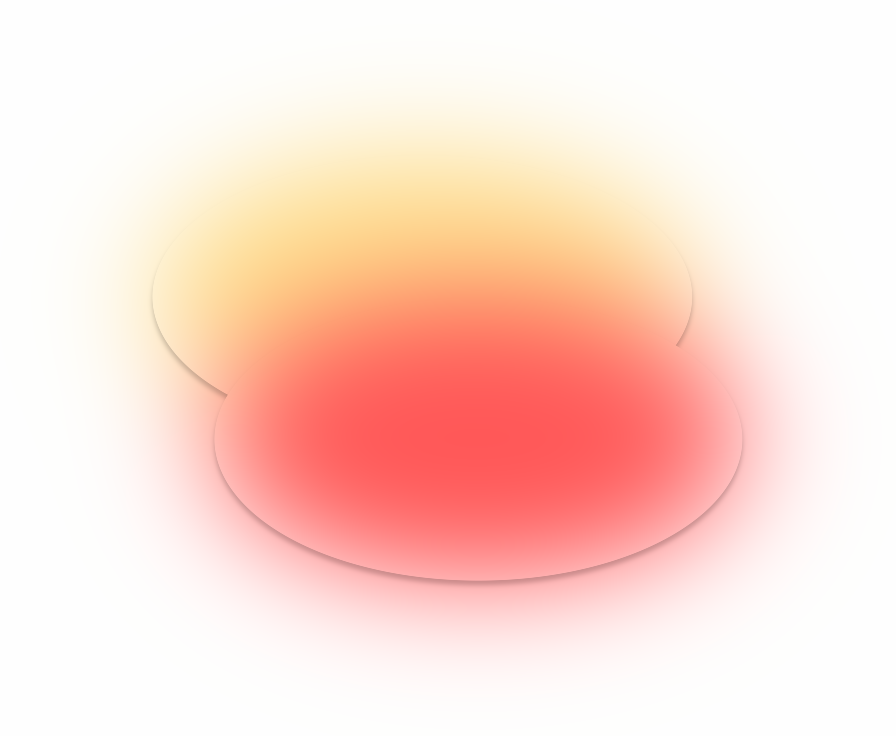
This background is drawn by a WebGL 2 fragment shader. Its source:

```glsl
#version 300 es
precision highp float;
// Two overlapping blurred ellipses, amber behind coral, each with a thin drop shadow on white.

uniform vec2 u_resolution;
out vec4 fragColor;

// Lengths are in canvas heights, measured from the canvas centre
const vec2 AMBER_CENTER = vec2(-0.0349, 0.0968);
const vec2 AMBER_RADII = vec2(0.3667, 0.1921);
const vec2 CORAL_CENTER = vec2(0.0413, -0.0968);
const vec2 CORAL_RADII = vec2(0.3587, 0.1921);

const vec3 PAPER = vec3(0.998, 0.997, 0.995);
const vec3 AMBER = vec3(0.995, 0.865, 0.53);
const vec3 CORAL = vec3(1.0, 0.335, 0.338);

const float GLOW_SIGMA = 0.079;
const float SHADOW_SIGMA = 0.0032;
const float SHADOW_DROP = 0.0063;
const float SHADOW_ALPHA = 0.2;
const int GLOW_STEPS = 28;
const float PI = 3.14159265;

// Cumulative normal distribution, tanh approximation
float normalCdf(float z) {
  z = clamp(z, -6.0, 6.0);
  return 0.5 + 0.5 * tanh(0.79788 * (z + 0.044715 * z * z * z));
}

// Approximate signed distance to an ellipse, negative inside
float ellipseDistance(vec2 p, vec2 radii) {
  float k = length(p / radii);
  return k * (k - 1.0) / max(length(p / (radii * radii)), 1e-4);
}

// Coverage of a Gaussian-blurred ellipse, integrated over horizontal slices
float blurredEllipse(vec2 p, vec2 radii, float sigma) {
  float sum = 0.0;
  float stepAngle = PI / float(GLOW_STEPS);
  for (int i = 0; i < GLOW_STEPS; i++) {
    float angle = (float(i) + 0.5) * stepAngle - 0.5 * PI;
    float halfWidth = radii.x * cos(angle);
    float thickness = radii.y * cos(angle) * stepAngle;
    float dy = (p.y - radii.y * sin(angle)) / sigma;
    float slice = normalCdf((p.x + halfWidth) / sigma)
                - normalCdf((p.x - halfWidth) / sigma);
    sum += slice * exp(-0.5 * dy * dy) * thickness;
  }
  return sum / (sigma * sqrt(2.0 * PI));
}

// Antialiased mask of the area outside an ellipse
float outsideMask(vec2 p, vec2 radii, float pixel) {
  return smoothstep(-0.5 * pixel, 0.5 * pixel, ellipseDistance(p, radii));
}

// Soft shadow below an ellipse, hidden beneath its body
float dropShadow(vec2 p, vec2 radii, float pixel) {
  float d = ellipseDistance(p + vec2(0.0, SHADOW_DROP), radii);
  return SHADOW_ALPHA * normalCdf(-d / SHADOW_SIGMA) * outsideMask(p, radii, pixel);
}

void main() {
  vec2 p = (gl_FragCoord.xy - 0.5 * u_resolution) / u_resolution.y;
  float pixel = 1.0 / u_resolution.y;
  vec2 amberP = p - AMBER_CENTER;
  vec2 coralP = p - CORAL_CENTER;

  // Glows, back to front
  vec3 color = mix(PAPER, AMBER, blurredEllipse(amberP, AMBER_RADII, GLOW_SIGMA));
  color = mix(color, CORAL, blurredEllipse(coralP, CORAL_RADII, GLOW_SIGMA));

  // Rim shadows; the front ellipse covers the rear one
  float rearShadow = dropShadow(amberP, AMBER_RADII, pixel)
                   * outsideMask(coralP, CORAL_RADII, pixel);
  color *= 1.0 - rearShadow;
  color *= 1.0 - dropShadow(coralP, CORAL_RADII, pixel);

  fragColor = vec4(color, 1.0);
}
```
